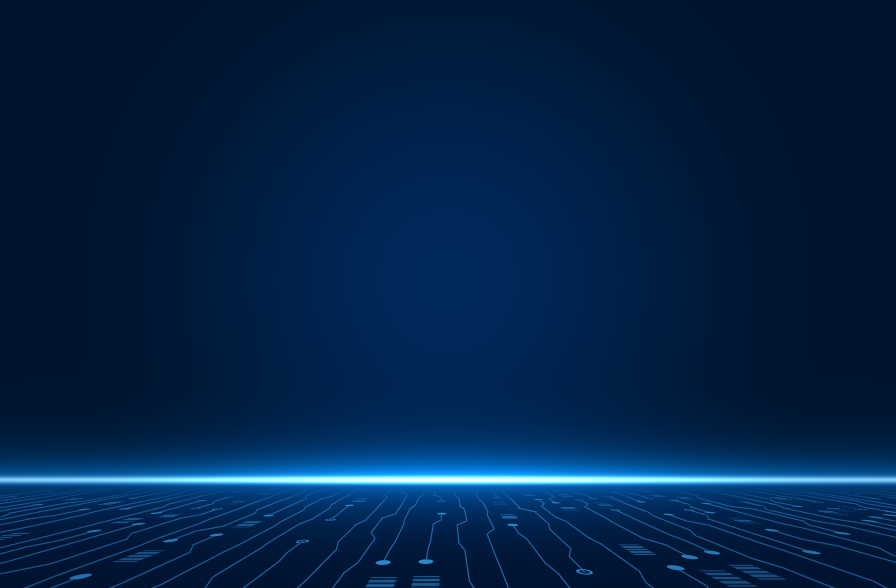
This background is drawn by a Shadertoy shader. Its source:

```glsl
// A dark blue backdrop with a glowing horizon above a perspective floor of circuit traces.

const float HORIZON = 0.184;      // height of the light streak
const float FLOOR_TOP = 0.176;    // far edge of the floor
const float VANISH = 0.26;        // height of the vanishing point
const vec2  HALO_CENTER = vec2(0.0, 0.526);
const float HALO_RADIUS = 0.64;
const float LANE_WIDTH = 0.30;    // floor units between traces
const float SEGMENT = 0.95;       // floor units along one trace piece
const float DEPTH_SCALE = 0.67;   // floor foreshortening
const float TRACE_HALF = 0.0009;  // half thickness on the canvas
const float PAD_RADIUS = 0.058;

const vec3 NIGHT = vec3(0.0, 0.078, 0.178);
const vec3 HALO = vec3(0.0, 0.165, 0.365);
const vec3 GLOW = vec3(0.0, 0.57, 0.96);
const vec3 STREAK = vec3(0.95, 0.75, 0.5);
const vec3 FLOOR_DARK = vec3(0.0, 0.068, 0.18);
const vec3 FLOOR_LIT = vec3(0.0, 0.29, 0.52);
const vec3 TRACE = vec3(0.20, 0.58, 0.86);

float hash(vec2 p) {
    vec3 q = fract(vec3(p.xyx) * vec3(0.1031, 0.1030, 0.0973));
    q += dot(q, q.yzx + 33.33);
    return fract((q.x + q.y) * q.z);
}

// Sideways place of a trace at one of its joints, in lane units
float jointOffset(float lane, float joint) {
    return mix(0.22, 0.78, hash(vec2(lane, joint) + 57.0));
}

float hasTrace(float lane, float piece) {
    return step(0.24, hash(vec2(lane, piece) + 211.0));
}

// Coverage of an area whose edge lies at signed distance d
float cover(float d, float pixel) {
    return clamp(0.5 - d / pixel, 0.0, 1.0);
}

// Traces, pads and hatched blocks; p is relative to the canvas middle
float circuit(vec2 p, float pixel) {
    float depth = 1.0 / (VANISH - p.y);
    vec2 ground = vec2(p.x, DEPTH_SCALE) * depth;
    float lane = floor(ground.x / LANE_WIDTH);
    float across = fract(ground.x / LANE_WIDTH);
    float along = ground.y / SEGMENT + 7.0 * hash(vec2(lane, 5.0));
    float piece = floor(along);
    float f = fract(along);

    // Straight runs joined by a slanted step
    float from = jointOffset(lane, piece);
    float to = jointOffset(lane, piece + 1.0);
    float ramp = clamp((f - 0.38) / 0.24, 0.0, 1.0);
    float inRamp = step(0.38, f) * step(f, 0.62);
    float slope = inRamp * (to - from) * LANE_WIDTH / (0.24 * SEGMENT);
    vec2 grad = vec2(depth, ground.x * depth - slope * DEPTH_SCALE * depth * depth);
    float d = abs(across - mix(from, to, ramp)) * LANE_WIDTH / length(grad);
    float present = hasTrace(lane, piece);
    float thickness = TRACE_HALF * (0.7 + 2.2 / depth);
    float ink = present * 0.72 * clamp((thickness + 0.5 * pixel - d) / pixel, 0.0, 1.0);

    // Round pads where a trace ends, some of them hollow
    float joint = floor(along + 0.5);
    vec2 q = vec2((across - jointOffset(lane, joint)) * LANE_WIDTH, (along - joint) * SEGMENT);
    float ends = abs(hasTrace(lane, joint - 1.0) - hasTrace(lane, joint));
    float r = length(q);
    vec2 dir = q / max(r, 0.0001);
    float footprint = pixel * depth
        * length(vec2(dir.x, dir.x * ground.x + dir.y * DEPTH_SCALE * depth));
    float pad = cover(r - PAD_RADIUS, footprint);
    float hollow = step(0.72, hash(vec2(joint, lane) + 91.0));
    pad -= hollow * 0.85 * cover(r - PAD_RADIUS * 0.65, footprint);
    ink = max(ink, ends * pad);

    // Hatched blocks in empty pieces
    vec2 b = abs(vec2(across, f) - 0.5);
    float block = step(0.35, hash(vec2(lane, piece) + 401.0)) * (1.0 - present);
    block *= smoothstep(0.34, 0.28, b.x) * smoothstep(0.18, 0.15, b.y);
    float stripes = smoothstep(0.2, 0.45, abs(fract(f * 12.0) - 0.5) * 1.6);
    return max(ink, 0.6 * block * mix(0.2, 1.0, stripes));
}

vec3 sky(vec2 p, float spread) {
    float r = length(p - HALO_CENTER) / HALO_RADIUS;
    vec3 color = mix(HALO, NIGHT, smoothstep(0.0, 1.0, r * 0.88 + 0.06));
    return color + GLOW * spread * exp(-max(p.y - HORIZON, 0.0) / 0.034);
}

vec3 ground(vec2 p, float spread, float pixel) {
    float near = clamp((FLOOR_TOP - p.y) / FLOOR_TOP, 0.0, 1.0);
    vec3 color = FLOOR_DARK + FLOOR_LIT * spread * exp(-near * 3.6);
    float strength = smoothstep(0.0, 0.22, near) * mix(0.5, 0.9, spread);
    return mix(color, TRACE, circuit(p, pixel) * strength);
}

void mainImage(out vec4 fragColor, in vec2 fragCoord) {
    float pixel = 1.0 / iResolution.y;
    vec2 p = vec2(fragCoord.x - 0.5 * iResolution.x, fragCoord.y) * pixel;
    float spread = mix(0.48, 1.0, exp(-p.x * p.x / 0.2));

    // Floor and sky meet just under the streak
    vec3 color = sky(p, spread);
    if (p.y < FLOOR_TOP + 0.01) {
        vec3 low = ground(vec2(p.x, min(p.y, FLOOR_TOP)), spread, pixel);
        color = mix(low, color, smoothstep(FLOOR_TOP - 0.004, FLOOR_TOP + 0.006, p.y));
    }

    // Light streak, brightest in the middle
    float off = p.y - HORIZON;
    float shine = mix(0.48, 1.0, exp(-p.x * p.x / 0.12));
    color += STREAK * shine * exp(-off * off / 0.00003);
    color += vec3(0.10, 0.16, 0.16) * shine * exp(-abs(off) / 0.010);

    fragColor = vec4(min(color, 1.0), 1.0);
}
```
